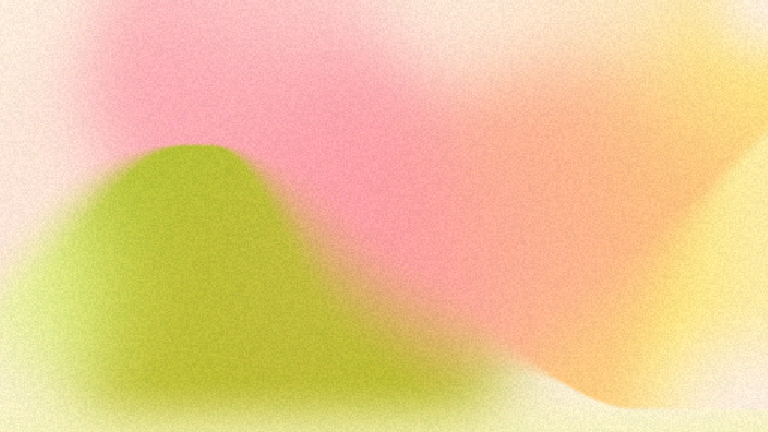
A Shadertoy shader for this background:

```glsl
// Grainy pastel gradient: a soft green hill under a pink, peach and yellow sky.

// Adds one colour pool to a weighted sum (rgb and total weight).
void pool(inout vec4 sum, vec2 p, vec2 centre, vec3 colour) {
    vec2 d = p - centre;
    sum += vec4(colour, 1.0) * exp(-20.0 * dot(d, d));
}

vec3 skyColour(vec2 p) {
    vec3 cream = vec3(0.99, 0.93, 0.86);
    vec4 sum = vec4(0.0);
    pool(sum, p, vec2(-0.02, 1.02), cream);
    pool(sum, p, vec2(-0.02, 0.58), vec3(0.99, 0.90, 0.84));
    pool(sum, p, vec2(0.46, 0.80), vec3(0.99, 0.66, 0.70));
    pool(sum, p, vec2(0.77, 0.65), vec3(0.99, 0.63, 0.66));
    pool(sum, p, vec2(0.97, 0.38), vec3(0.99, 0.61, 0.64));
    pool(sum, p, vec2(0.60, 1.05), vec3(0.99, 0.80, 0.79));
    pool(sum, p, vec2(1.08, 1.06), vec3(0.99, 0.91, 0.84));
    pool(sum, p, vec2(1.43, 1.06), vec3(0.99, 0.91, 0.78));
    pool(sum, p, vec2(1.30, 0.62), vec3(0.99, 0.69, 0.57));
    pool(sum, p, vec2(1.20, 0.36), vec3(0.99, 0.69, 0.57));
    pool(sum, p, vec2(1.55, 0.58), vec3(0.99, 0.76, 0.48));
    pool(sum, p, vec2(1.72, 0.83), vec3(0.99, 0.90, 0.52));
    pool(sum, p, vec2(1.39, 0.12), vec3(0.99, 0.78, 0.50));
    vec3 colour = sum.rgb / sum.a;

    // Yellow fold on the right: crisp high up, blurred lower down
    float fold = (p.x - p.y - 1.065) * 0.707;
    float blur = mix(0.16, 0.02, smoothstep(0.2, 0.65, p.y));
    float lit = smoothstep(-0.4 * blur, 1.4 * blur, fold);
    vec3 yellow = mix(vec3(0.99, 0.90, 0.50), vec3(0.99, 0.92, 0.64),
                      smoothstep(1.5, 1.8, p.x));
    yellow = mix(vec3(0.99, 0.81, 0.50), yellow, smoothstep(1.38, 1.58, p.x));
    colour = mix(colour, yellow, lit);

    // Pale corners on the right
    float low = 1.0 - smoothstep(0.05, 0.38, length((p - vec2(1.78, 0.03)) * vec2(0.9, 1.2)));
    float high = 1.0 - smoothstep(0.0, 0.22, length(p - vec2(1.78, 1.0)));
    return mix(colour, cream, max(low, high));
}

vec3 hillColour(vec2 p) {
    vec3 green = vec3(0.74, 0.74, 0.19);
    vec3 cream = vec3(0.99, 0.94, 0.86);
    vec4 sum = vec4(0.0);
    pool(sum, p, vec2(0.36, 0.61), vec3(0.70, 0.76, 0.20));
    pool(sum, p, vec2(0.44, 0.45), green);
    pool(sum, p, vec2(0.66, 0.38), vec3(0.77, 0.74, 0.26));
    pool(sum, p, vec2(0.44, 0.20), green);
    pool(sum, p, vec2(0.93, 0.13), green);
    pool(sum, p, vec2(0.11, 0.36), vec3(0.87, 0.95, 0.48));
    pool(sum, p, vec2(-0.10, 0.46), cream);
    pool(sum, p, vec2(-0.08, 0.10), cream);
    pool(sum, p, vec2(1.35, 0.04), cream);
    pool(sum, p, vec2(1.70, 0.02), cream);
    vec3 colour = sum.rgb / sum.a;

    // Pale glow along the bottom
    return mix(colour, vec3(0.96, 0.95, 0.72), 0.8 * (1.0 - smoothstep(-0.03, 0.13, p.y)));
}

// Height of the hill, its right shoulder and the valley
float ridge(float x) {
    float left = min(x - 0.44, 0.0);
    return 0.668 - 1.4 * left * left
         - 0.35 * smoothstep(0.48, 1.05, x)
         - 0.26 * smoothstep(0.93, 1.47, x);
}

vec3 hash3(vec2 cell) {
    vec3 q = fract(cell.xyx * vec3(0.1031, 0.1030, 0.0973));
    q += dot(q, q.yzx + 33.33);
    return fract((q.xxy + q.yzz) * q.zyx);
}

void mainImage(out vec4 fragColor, in vec2 fragCoord) {
    // Height is 1, so the width is about 1.778
    vec2 p = fragCoord / iResolution.y;
    p.x *= 1.7778 * iResolution.y / iResolution.x;

    // Ridge edge: sharp at the crest and valley, soft in between
    float blur = 0.006 + 0.10 * (1.0 - smoothstep(0.08, 0.42, p.x))
               + 0.16 * smoothstep(0.5, 0.8, p.x) * (1.0 - smoothstep(0.95, 1.32, p.x));
    float inside = smoothstep(-0.5 * blur, 1.6 * blur, ridge(p.x) - p.y);
    vec3 colour = mix(skyColour(p), hillColour(p), inside);

    // Film grain, mostly in brightness
    vec3 grain = hash3(floor(p * 288.0)) - 0.5;
    colour += 0.05 * grain.x + 0.03 * grain;

    fragColor = vec4(clamp(colour, 0.0, 1.0), 1.0);
}
```
